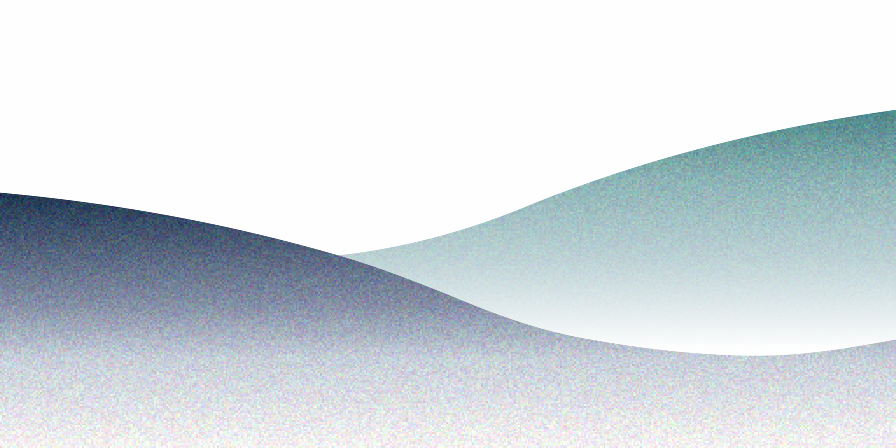
A WebGL 1 fragment shader for this background:

```glsl
precision highp float;
uniform vec2 u_resolution;

const vec3 PAPER = vec3(0.998);
// Front hill colours, from the crest down
const vec3 NAVY = vec3(0.12, 0.21, 0.32);
const vec3 SLATE = vec3(0.52, 0.56, 0.65);
const vec3 MIST = vec3(0.78, 0.81, 0.85);
const vec3 CREAM = vec3(0.96, 0.95, 0.945);
// Back hill colours, from the crest down
const vec3 TEAL = vec3(0.30, 0.53, 0.54);
const vec3 SAGE = vec3(0.55, 0.70, 0.71);
const vec3 HAZE = vec3(0.73, 0.815, 0.83);

const float GRAIN_CELLS = 256.0;
const float FRONT_GRAIN = 0.115;
const float BACK_GRAIN = 0.115;

// Cubic through two knots, each holding x, height and slope
float curve(float x, vec3 a, vec3 b) {
  float span = b.x - a.x;
  float t = (x - a.x) / span;
  float s = 1.0 - t;
  return s * s * ((1.0 + 2.0 * t) * a.y + t * span * a.z)
       + t * t * ((3.0 - 2.0 * t) * b.y - s * span * b.z);
}

float frontCrest(float x) {
  vec3 left = vec3(0.0, 0.570, -0.09);
  vec3 shoulder = vec3(0.755, 0.430, -0.29);
  vec3 slope = vec3(1.042, 0.325, -0.41);
  vec3 foot = vec3(1.302, 0.245, -0.18);
  vec3 valley = vec3(1.693, 0.206, 0.0);
  vec3 right = vec3(2.0, 0.242, 0.18);
  if (x < shoulder.x) return curve(x, left, shoulder);
  if (x < slope.x) return curve(x, shoulder, slope);
  if (x < foot.x) return curve(x, slope, foot);
  if (x < valley.x) return curve(x, foot, valley);
  return curve(x, valley, right);
}

float backCrest(float x) {
  vec3 foot = vec3(0.755, 0.430, 0.11);
  vec3 slope = vec3(1.172, 0.538, 0.41);
  vec3 right = vec3(2.0, 0.755, 0.14);
  return x < slope.x ? curve(x, foot, slope) : curve(x, slope, right);
}

// Position of y between two heights, from 0 to 1
float ramp(float low, float high, float y) {
  return clamp((y - low) / (high - low), 0.0, 1.0);
}

vec3 frontColor(float y) {
  vec3 c = mix(CREAM, MIST, ramp(0.0, 0.2, y));
  c = mix(c, SLATE, ramp(0.2, 0.32, y));
  return mix(c, NAVY, ramp(0.32, 0.57, y));
}

vec3 backColor(float y) {
  vec3 c = mix(PAPER, HAZE, ramp(0.22, 0.43, y));
  c = mix(c, SAGE, ramp(0.43, 0.6, y));
  return mix(c, TEAL, ramp(0.6, 0.755, y));
}

vec3 hash3(vec2 cell) {
  vec3 p = fract(vec3(cell.xyx) * vec3(0.1031, 0.1030, 0.0973));
  p += dot(p, p.yxz + 33.33);
  return fract((p.xxy + p.yzz) * p.zyx);
}

void main() {
  // The canvas spans 0..2 across and 0..1 up
  vec2 uv = gl_FragCoord.xy / u_resolution * vec2(2.0, 1.0);
  float halfPixel = 0.5 / u_resolution.y;

  // Coloured grain, centred on zero
  vec2 cell = floor(uv * GRAIN_CELLS);
  vec3 grain = hash3(cell) + hash3(cell.yx + 517.0) - 1.0;

  // Back hill: its grain fades with the haze
  float backFade = smoothstep(0.2, 0.7, uv.y);
  vec3 back = backColor(uv.y) + grain * BACK_GRAIN * backFade;
  float backMask = smoothstep(-halfPixel, halfPixel, backCrest(uv.x) - uv.y);
  backMask *= step(0.7, uv.x);
  vec3 color = mix(PAPER, back, backMask);

  // Front hill
  vec3 front = frontColor(uv.y) + grain * FRONT_GRAIN;
  float frontMask = smoothstep(-halfPixel, halfPixel, frontCrest(uv.x) - uv.y);
  color = mix(color, front, frontMask);

  gl_FragColor = vec4(clamp(color, 0.0, 1.0), 1.0);
}
```
